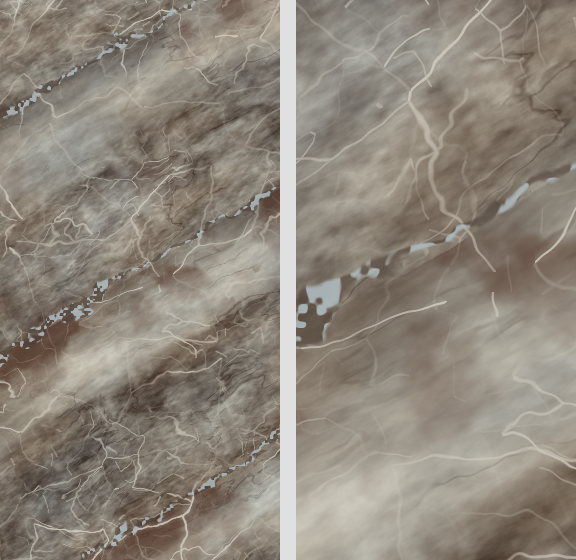
Left, the full canvas; right, a detail of the centre.
Reproduce this texture procedurally as a Shadertoy shader.

```glsl
// Brown-grey marble: slanted light and dark bands, pale cracks and crusty blue-grey seams.
#define SLOPE 0.62
#define PERIOD 0.87
#define SEAM_START 0.70
#define CRACK_WIDTH 0.0020
#define BASE_TONE 0.41
#define SHADOW vec3(0.31, 0.26, 0.22)
#define LIGHT vec3(0.78, 0.77, 0.72)
#define VEIN vec3(0.81, 0.79, 0.74)
#define CRUST vec3(0.68, 0.73, 0.75)
#define RUST vec3(0.33, 0.22, 0.17)

float hash(vec2 p) {
    return fract(sin(dot(p, vec2(127.1, 311.7))) * 43758.5453);
}

vec2 hash2(vec2 p) {
    return vec2(hash(p), hash(p + 57.3));
}

float noise(vec2 p) {
    vec2 i = floor(p), f = fract(p);
    f = f * f * (3.0 - 2.0 * f);
    return mix(mix(hash(i), hash(i + vec2(1, 0)), f.x),
               mix(hash(i + vec2(0, 1)), hash(i + vec2(1, 1)), f.x), f.y);
}

float fbm(vec2 p) {
    float sum = 0.0, amp = 0.52;
    for (int i = 0; i < 5; i++) {
        sum += amp * noise(p);
        p = p * 2.03 + 19.7;
        amp *= 0.5;
    }
    return sum;
}

// Cell borders; each border is kept, faded or dropped at random.
float cracks(vec2 p, float scale, float width, float density) {
    vec2 g = p * scale, base = floor(g), home = base, toHome = vec2(0);
    float nearest = 9.0, edge = 9.0, keep = 0.0;
    for (int y = -1; y <= 1; y++)
    for (int x = -1; x <= 1; x++) {
        vec2 id = base + vec2(x, y), r = id + hash2(id) - g;
        if (dot(r, r) < nearest) {
            nearest = dot(r, r);
            home = id;
            toHome = r;
        }
    }
    for (int y = -2; y <= 2; y++)
    for (int x = -2; x <= 2; x++) {
        if (x == 0 && y == 0) continue;
        vec2 id = home + vec2(x, y), r = id + hash2(id) - g;
        float d = dot(0.5 * (toHome + r), normalize(r - toHome));
        if (d < edge) {
            edge = d;
            keep = smoothstep(1.0 - density, 1.0, hash(id + home));
        }
    }
    float soft = 1.0 / iResolution.x;
    return keep * (1.0 - smoothstep(width * 0.3, width + soft, edge / scale));
}

void mainImage(out vec4 fragColor, in vec2 fragCoord) {
    vec2 p = fragCoord / iResolution.x;
    vec2 along = normalize(vec2(1.0, SLOPE));
    vec2 q = vec2(dot(p, along), dot(p, vec2(-along.y, along.x)));
    vec2 warp = vec2(fbm(p * 4.0), fbm(p * 4.0 + 17.0)) - 0.5;

    // Broad bands, counted downwards from each seam
    float bend = 0.14 * (fbm(q * vec2(2.0, 4.0) + 5.0) - 0.5);
    float phase = (SEAM_START - p.y + SLOPE * p.x + bend) / PERIOD;
    float t = fract(phase);
    float rough = smoothstep(0.30, 0.50, t);
    float light = smoothstep(0.07, 0.24, t) * (1.0 - smoothstep(0.29, 0.46, t));
    float tone = BASE_TONE + light * (0.12 + 0.34 * fbm(q * vec2(2.0, 7.0) + 31.0));
    tone -= 0.12 * smoothstep(0.80, 1.0, t) + 0.13 * (1.0 - smoothstep(0.0, 0.14, t));

    // Clouds, streaks, mottling and grain
    tone += 0.65 * (fbm(q * vec2(3.0, 6.0) + 3.0) - 0.5);
    tone += 0.45 * (fbm(q * vec2(5.0, 30.0) + warp * 2.0) - 0.5);
    tone += (0.25 + 0.45 * rough) * (fbm(p * 15.0 + warp * 4.0) - 0.5);
    tone += (0.20 + 0.25 * rough) * (fbm(q * vec2(45.0, 100.0)) - 0.5);

    // Dark fissures and the broken lower rim of the light band
    float ridge = abs(fbm(q * vec2(3.0, 13.0) + warp * 1.5 + 60.0) - 0.5);
    float patches = smoothstep(0.42, 0.65, fbm(q * 4.0 + 8.0));
    tone -= 0.22 * patches * (1.0 - smoothstep(0.0, 0.03, ridge));
    tone -= 0.20 * patches * exp(-pow((t - 0.44 - 0.15 * warp.x) / 0.025, 2.0));
    vec3 col = mix(SHADOW, LIGHT, clamp(tone, -0.1, 1.05));

    // Warm and cool drift, rust stains
    col += vec3(0.07, 0.0, -0.07) * (fbm(q * vec2(3.0, 7.0) + 90.0) - 0.5);
    float stain = smoothstep(0.54, 0.74, fbm(p * 6.0 + 40.0));
    col = mix(col, RUST, stain * (0.25 + 0.45 * (1.0 - smoothstep(0.05, 0.22, t))));

    // Pale cracks at three sizes, with a faint haze round the large ones
    vec2 bent = q * vec2(0.85, 1.15) + warp * 0.16;
    float fade = smoothstep(0.30, 0.62, fbm(p * 5.0 + 70.0));
    float large = cracks(bent, 4.5, CRACK_WIDTH, 0.75);
    float haze = cracks(bent, 4.5, 0.016, 0.75);
    float medium = cracks(bent + warp * 0.08 + 3.0, 9.0, CRACK_WIDTH * 0.8, 0.7);
    float fine = cracks(q + warp * 0.14 + 7.0, 19.0, CRACK_WIDTH * 0.6, 0.6);
    float veins = max(large * (0.35 + 0.55 * fade), medium * fade * 0.75);
    veins = max(veins, fine * (0.2 + 0.35 * rough) * fade);
    col = mix(col, VEIN, clamp(veins + 0.14 * haze * fade, 0.0, 0.9));

    // Crusty seam: pale flecks in a dark, ragged line
    float d = (phase - round(phase)) * PERIOD * along.x;
    d += 0.07 * (fbm(p * 9.0 + 12.0) - 0.5) + 0.03 * (noise(p * 34.0) - 0.5);
    float width = 0.002 + 0.013 * smoothstep(0.3, 0.7, noise(q * vec2(9.0, 3.0) + 4.0));
    float seam = 1.0 - smoothstep(width, width + 0.008, abs(d));
    float fleck = smoothstep(0.42, 0.62, noise(p * 85.0 + warp * 9.0));
    col = mix(col, SHADOW, 0.65 * seam * (1.0 - fleck));
    col = mix(col, CRUST, 0.85 * seam * fleck);

    fragColor = vec4(clamp(col, 0.0, 1.0), 1.0);
}
```
